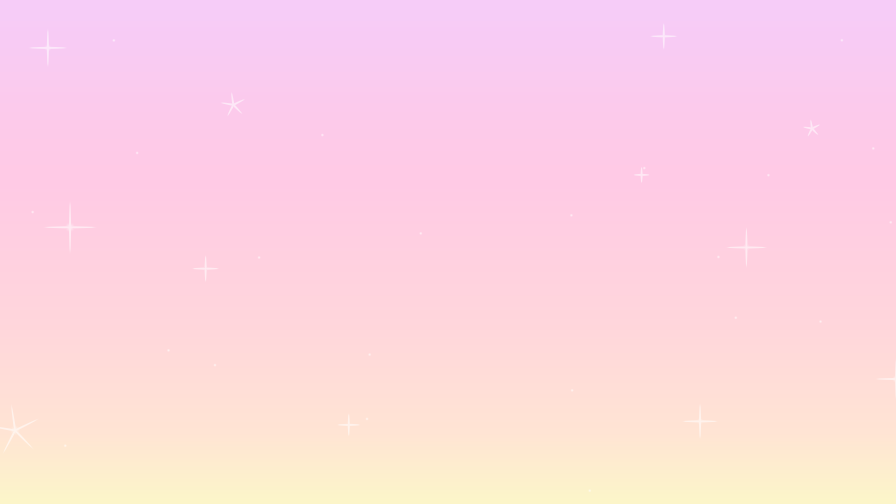
A Shadertoy shader for this background:

```glsl
// Pastel sunrise gradient with thin white sparkles and faint dust

const float TAU = 6.2831853;

// Sparkles: centre x, centre y, ray length, in canvas heights
const int CROSSES = 9;
const vec3 SPARKLES[12] = vec3[12](
    vec3(0.095, 0.905, 0.040), vec3(1.317, 0.928, 0.028),
    vec3(0.139, 0.549, 0.055), vec3(0.408, 0.467, 0.028),
    vec3(1.481, 0.509, 0.042), vec3(1.273, 0.653, 0.017),
    vec3(0.692, 0.157, 0.024), vec3(1.389, 0.164, 0.037),
    vec3(1.778, 0.248, 0.043), vec3(0.463, 0.792, 0.027),
    vec3(1.611, 0.745, 0.019), vec3(0.030, 0.146, 0.055));

vec3 hash3(vec2 cell) {
    vec3 h = fract(cell.xyx * vec3(0.1031, 0.1030, 0.0973));
    h += dot(h, h.yxz + 33.33);
    return fract((h.xxy + h.yzz) * h.zyx);
}

// Vertical blend; depth is 0 at the top and 1 at the bottom
vec3 skyColor(float depth) {
    vec3 color = mix(vec3(0.96, 0.80, 0.98), vec3(1.0, 0.79, 0.90),
                     smoothstep(-0.08, 0.39, depth));
    color = mix(color, vec3(1.0, 0.84, 0.86), clamp((depth - 0.35) / 0.30, 0.0, 1.0));
    color = mix(color, vec3(1.0, 0.895, 0.83), clamp((depth - 0.65) / 0.21, 0.0, 1.0));
    return mix(color, vec3(0.988, 0.96, 0.79), clamp((depth - 0.86) / 0.13, 0.0, 1.0));
}

// Tapered rays around a small core, folded into one angular sector
float sparkle(vec2 p, float radius, float rays, float tilt, float pixel) {
    float sector = TAU / rays;
    float angle = mod(atan(p.y, p.x + 1e-6) - tilt + 0.5 * sector, sector) - 0.5 * sector;
    vec2 q = length(p) * vec2(cos(angle), abs(sin(angle)));
    float taper = max(1.0 - q.x / radius, 0.0);
    float halfWidth = 0.0022 * sqrt(taper);
    float ray = clamp((halfWidth - q.y) / pixel + 0.5, 0.0, 1.0)
              * smoothstep(0.0, 0.25, taper);
    float core = 1.0 - smoothstep(0.0, 0.2 * radius, length(p));
    return max(ray * 0.55, core * 0.6);
}

// Sparse specks, one at most in each grid cell
float dust(vec2 p, float pixel) {
    vec2 cell = floor(p / 0.2);
    vec3 random = hash3(cell + 7.0);
    vec2 center = (cell + 0.1 + 0.8 * random.xy) * 0.2;
    float speck = 1.0 - smoothstep(0.0, 0.002 + pixel, length(p - center));
    return speck * step(0.5, random.z) * 0.6;
}

void mainImage(out vec4 fragColor, in vec2 fragCoord) {
    float pixel = 1.0 / iResolution.y;
    vec2 p = fragCoord * pixel;
    vec3 color = skyColor(1.0 - p.y);

    float light = dust(p, pixel);
    for (int i = 0; i < SPARKLES.length(); i++) {
        vec3 s = SPARKLES[i];
        bool isCross = i < CROSSES;
        light = max(light, sparkle(p - s.xy, s.z, isCross ? 4.0 : 5.0,
                                   isCross ? 0.0 : 0.46, pixel));
    }
    fragColor = vec4(mix(color, vec3(1.0), light), 1.0);
}
```
